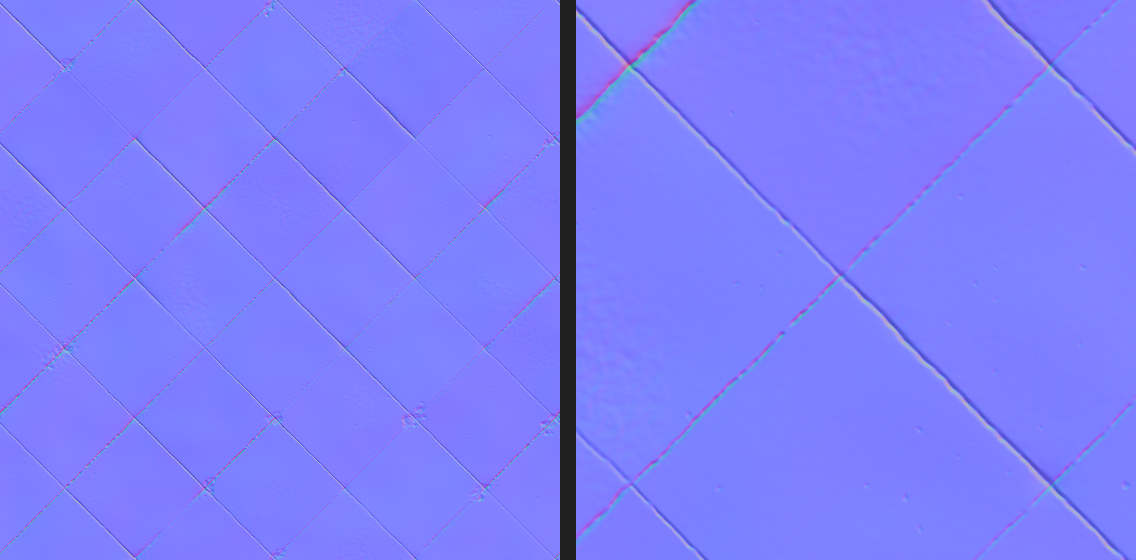
Left, the full canvas; right, a detail of the centre.
Reproduce this texture map procedurally as a WebGL 1 fragment shader.

```glsl
precision highp float;

uniform vec2 u_resolution;

const float TILES = 4.0;                      // diamonds across and down
const vec2 OFFSET = vec2(-0.009, 0.0026);     // position of a tile corner
const float GROOVE_MIN = 0.0010;              // groove half widths
const float GROOVE_MAX = 0.0017;
const float STEEP_MIN = 0.22;                 // groove depth over half width
const float STEEP_MAX = 0.95;
const float WOBBLE = 0.0016;                  // how far the joints wander
const float TILT = 0.055;                     // slope differences between tiles
const float UNDULATION = 0.0034;              // slow swells in the surface
const float PIT_DEPTH = 0.00035;
const float SCUFF = 0.0003;                   // faint rough patches on the tiles
const float SHOULDER_WIDTH = 0.005;           // rounded, worn tile edges
const float SHOULDER_DEPTH = 0.0022;
const float HOLLOW_WIDTH = 0.009;             // sunken tile corners
const float HOLLOW_DEPTH = 0.0022;
const float CHIP_RADIUS = 0.024;              // broken tile corners
const float CHIP_DEPTH = 0.0008;
const float ROUGHNESS = 0.0019;               // relief inside worn areas
const float SAMPLE_STEP = 0.0007;
const float STEEPNESS = 1.75;                 // gain on the slopes
const float SOFTENING = 0.6;                  // flattens the steepest slopes
const vec2 BASE_SLOPE = vec2(-0.002, -0.008);

vec2 hash2(vec2 p) {
  vec3 q = fract(p.xyx * vec3(0.1031, 0.1030, 0.0973));
  q += dot(q, q.yzx + 33.33);
  return fract((q.xx + q.yz) * q.zy);
}

float corner(vec2 cell, vec2 offset, vec2 f, float freq) {
  vec2 gradient = hash2(mod(cell + offset, freq) + freq) * 2.0 - 1.0;
  return dot(gradient, f - offset);
}

// Gradient noise that wraps at the canvas edge
float noise(vec2 p, float freq) {
  vec2 cell = floor(p * freq);
  vec2 f = fract(p * freq);
  vec2 u = f * f * f * (f * (f * 6.0 - 15.0) + 10.0);
  float low = mix(corner(cell, vec2(0.0), f, freq),
                  corner(cell, vec2(1.0, 0.0), f, freq), u.x);
  float high = mix(corner(cell, vec2(0.0, 1.0), f, freq),
                   corner(cell, vec2(1.0), f, freq), u.x);
  return mix(low, high, u.y);
}

vec2 toLattice(vec2 p) {
  return vec2(p.x + p.y, p.x - p.y) * TILES;
}

// Random pair for a tile, edge or corner, wrapping with the canvas
vec2 latticeHash(vec2 q) {
  vec2 key = floor(vec2(q.x + q.y, q.x - q.y) * 2.0 + 0.5);
  return hash2(mod(key, 4.0 * TILES) + 71.0);
}

float groove(float gap, vec2 edge, float breakup) {
  float width = mix(GROOVE_MIN, GROOVE_MAX, edge.x);
  float depth = width * mix(STEEP_MIN, STEEP_MAX, edge.y);
  return depth * max(0.0, 1.0 + breakup) * exp(-gap * gap / (width * width));
}

float height(vec2 p) {
  float toCanvas = 0.70711 / TILES;
  float fine = noise(p, 190.0);
  float grain = noise(p, 110.0);
  float patches = noise(p, 9.0);
  float ragged = noise(p, 38.0) + 0.6 * grain;

  // Signed distances to the nearest joint of each direction
  vec2 wobble = vec2(noise(p, 28.0), noise(p, 34.0)) + 0.5 * grain + 0.4 * fine;
  vec2 lattice = toLattice(p) + wobble * WOBBLE / toCanvas;
  vec2 joint = floor(lattice + 0.5);
  vec2 cell = floor(lattice);
  vec2 gap = (lattice - joint) * toCanvas;
  vec2 fallingEdge = latticeHash(vec2(joint.x, cell.y + 0.5));
  vec2 risingEdge = latticeHash(vec2(cell.x + 0.5, joint.y));
  vec2 cornerHash = latticeHash(joint);

  // Joints: falling ones run clean, rising ones are broken up
  float h = -groove(gap.x, fallingEdge, 0.8 * grain + 0.9 * fine + 0.6 * patches);
  h -= groove(gap.y, risingEdge, 1.6 * grain + 1.8 * fine + 0.7 * patches);

  // Worn stretches along some edges
  vec2 worn = smoothstep(0.55, 0.95, vec2(fallingEdge.x, risingEdge.x));
  worn *= smoothstep(-0.15, 0.3, patches) * vec2(0.6, 1.0);
  vec2 shoulder = worn * exp(-abs(gap) / SHOULDER_WIDTH);
  h -= SHOULDER_DEPTH * (shoulder.x + shoulder.y) * (1.0 + ragged);

  // Sunken corners, and ragged chips drawn out along the rising joints
  h -= HOLLOW_DEPTH * smoothstep(0.5, 1.0, cornerHash.y) * exp(-length(gap) / HOLLOW_WIDTH);
  float reach = length(gap * vec2(0.6, 1.5)) + 0.026 * ragged + 0.02 * patches;
  float radius = CHIP_RADIUS * mix(0.3, 1.0, cornerHash.y);
  float chip = step(0.55, cornerHash.x) * (1.0 - smoothstep(0.2 * radius, radius, reach));
  h -= CHIP_DEPTH * chip;

  float damage = max(chip, 0.8 * max(shoulder.x, shoulder.y));
  h += damage * ROUGHNESS * (0.7 * noise(p, 72.0) + 0.7 * grain + 0.5 * fine);

  // Tile surface: swells, smears, scuffs and pits
  vec2 smeared = p + 0.03 * vec2(patches, noise(p, 5.0));
  h += UNDULATION * (noise(p, 6.0) + 0.35 * noise(smeared, 13.0));
  h += SCUFF * smoothstep(0.1, 0.5, noise(smeared, 7.0)) * (grain + 0.5 * fine);
  h -= PIT_DEPTH * smoothstep(0.42, 0.66, noise(p, 116.0));
  return h + 0.00004 * (grain + fine);
}

void main() {
  vec2 p = gl_FragCoord.xy / u_resolution - OFFSET;
  vec2 e = vec2(SAMPLE_STEP, 0.0);
  vec2 slope = vec2(height(p - e.xy) - height(p + e.xy),
                    height(p - e.yx) - height(p + e.yx)) / (2.0 * SAMPLE_STEP);
  vec2 tile = floor(toLattice(p)) + 0.5;
  slope += BASE_SLOPE + TILT * (latticeHash(tile) - 0.5);
  vec3 normal = normalize(vec3(slope * STEEPNESS, 1.0));
  normal.xy *= SOFTENING;
  gl_FragColor = vec4(normal * 0.5 + 0.5, 1.0);
}
```
